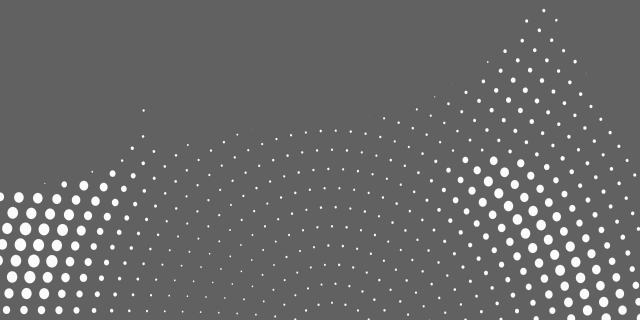
This background is drawn by a WebGL 2 fragment shader. Its source:

```glsl
#version 300 es
precision highp float;
// Halftone dots on a flat grey ground, set along concentric elliptical rings
// whose centre lies below the canvas. Ring k holds 7k+3 dots; a smooth size
// field swells them into two clusters and a skyline fades them out above.

#define CENTRE vec2(1.0375, -0.1255)   // ring centre, in canvas heights
#define PITCH vec2(0.05406, 0.05977)   // ring spacing along x and y
#define GROUND vec3(0.38)
#define DOT_COLOUR vec3(0.985)
#define DOTS_PER_RING 7.0
#define EXTRA_DOTS 3.0
#define FINE_RADIUS 0.062              // radii are in ring spacings
#define LEFT_SWELL 0.28
#define BAND_SWELL 0.185
#define FADE 0.04
#define JITTER 0.16

uniform vec2 u_resolution;
out vec4 fragColor;

const float TAU = 6.2831853;

float hash(vec2 cell) {
    vec3 v = fract(vec3(cell.xyx) * 0.1031);
    v += dot(v, v.yzx + 33.33);
    return fract((v.x + v.y) * v.z);
}

float blob(vec2 p, vec2 centre, vec2 spread) {
    vec2 d = (p - centre) / spread;
    return exp(-0.5 * dot(d, d));
}

float segmentDistance(vec2 p, vec2 a, vec2 b) {
    vec2 ab = b - a;
    return length(p - a - ab * clamp(dot(p - a, ab) / dot(ab, ab), 0.0, 1.0));
}

// Height of the upper limit of the dots
float skyline(float x) {
    float slope = mix(0.42, 0.6, smoothstep(0.0, 0.8, x));
    float spike = 0.16 * blob(vec2(x, 0.0), vec2(0.445, 0.0), vec2(0.028));
    float peak = 0.42 * exp(min(x - 1.68, 0.0) / 0.25);
    return min(slope + spike + peak, 1.0 - 1.95 * (x - 1.72));
}

// Dot radius for a dot centred at p
float dotRadius(vec2 p) {
    float r = FINE_RADIUS * mix(1.0, 1.45, smoothstep(1.35, 1.7, p.x));
    r -= 0.024 * blob(p, vec2(0.66, 0.12), vec2(0.18, 0.13));

    // Left cluster and its upper lobe
    r += LEFT_SWELL * blob(p, vec2(0.10, 0.24), vec2(0.15, 0.21));
    r += 0.10 * blob(p, vec2(0.33, 0.41), vec2(0.08));

    // Diagonal band and the soft knot above it
    float d = segmentDistance(p, vec2(1.55, 0.42), vec2(1.95, -0.04)) / 0.108;
    r += BAND_SWELL * exp(-0.5 * d * d) * smoothstep(0.53, 0.495, p.y);
    r += 0.055 * blob(p, vec2(1.60, 0.70), vec2(0.09));

    return r * smoothstep(0.0, FADE, skyline(p.x) - p.y);
}

void main() {
    vec2 p = gl_FragCoord.xy / u_resolution.y;
    vec2 q = (p - CENTRE) / PITCH;

    // Nearest ring, then nearest dot counted from its left end
    float ring = round(length(q));
    float turn = TAU / (DOTS_PER_RING * ring + EXTRA_DOTS);
    float index = round(atan(q.y, -q.x) / turn);
    float angle = index * turn;
    vec2 dotCentre = ring * vec2(-cos(angle), sin(angle));

    float radius = dotRadius(CENTRE + dotCentre * PITCH);
    radius *= 1.0 + JITTER * (hash(vec2(ring, index + 100.0)) - 0.5);

    // One pixel wide soft edge; vanishing dots leave no trace
    float pixel = 1.0 / (u_resolution.y * PITCH.x);
    float cover = clamp((radius - distance(q, dotCentre)) / pixel + 0.5, 0.0, 1.0);
    cover *= smoothstep(0.0, 0.03, radius);
    fragColor = vec4(mix(GROUND, DOT_COLOUR, cover), 1.0);
}
```
